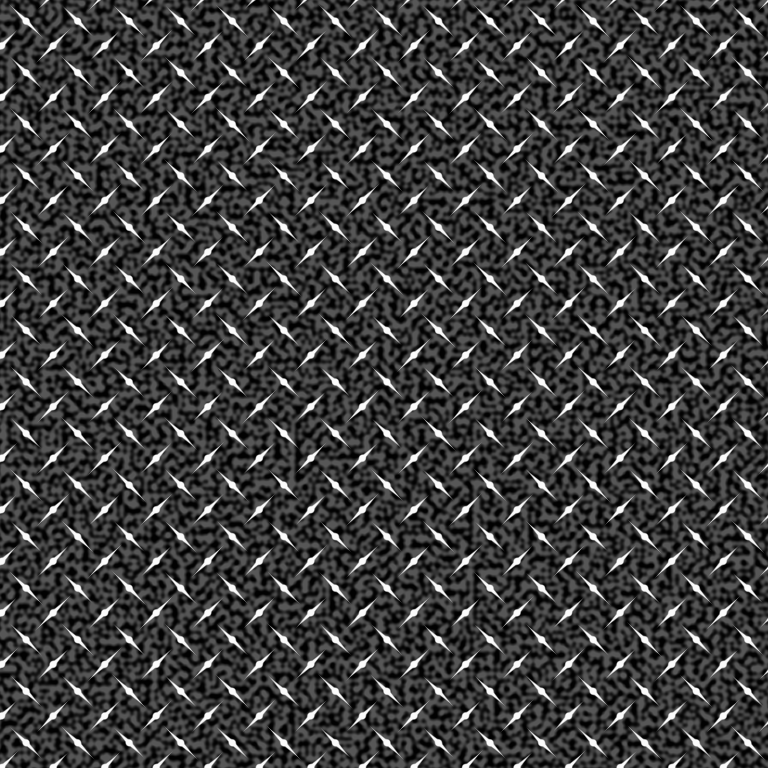
Give the GLSL for this texture, as a Shadertoy shader.

```glsl
// Dark tread plate: two interleaved square lattices of white pointed studs,
// leaning left and right in turn, over a blotchy black and grey ground.
// Studs are distance shapes (slim diamond plus round core); ground is gradient noise.

const float PITCH        = 0.06712;                // spacing of each lattice, about 14.9 across
const vec2  FALL_ORIGIN  = vec2(0.0340, 0.0328);   // centre of the first falling stud
const vec2  RISE_OFFSET  = vec2(0.0352, -0.0321);  // from a falling stud to a rising one
const float STUD_LENGTH  = 0.0232;                 // half length, centre to tip
const float STUD_WIDTH   = 0.0028;                 // half width of the blades at the centre
const float CORE_RADIUS  = 0.0045;
const float CORE_BLEND   = 0.0016;                 // rounding between core and blades
const float LENGTH_WEAR  = 0.06;                   // relative length change between studs
const float GRAIN_CELLS  = 112.0;                  // noise cells across the canvas
const vec2  GRAIN_RANGE  = vec2(-0.42, 0.36);      // noise values for black and full grey
const vec3  GROUND_DARK  = vec3(0.005);
const vec3  GROUND_LIGHT = vec3(0.34);
const vec3  STUD_COLOR   = vec3(0.985);

float hash(vec2 p) {
    vec3 q = fract(vec3(p.xyx) * 0.1031);
    q += dot(q, q.yzx + 33.33);
    return fract((q.x + q.y) * q.z);
}

// Dot product of a random unit gradient at a lattice corner with the offset to it
float cornerSlope(vec2 corner, vec2 offset) {
    float angle = 6.28319 * hash(corner + 17.0);
    return dot(vec2(cos(angle), sin(angle)), offset);
}

float gradientNoise(vec2 p) {
    vec2 cell = floor(p), f = fract(p);
    vec2 ease = f * f * f * (f * (f * 6.0 - 15.0) + 10.0);
    vec2 e = vec2(1.0, 0.0);
    float low  = mix(cornerSlope(cell, f), cornerSlope(cell + e.xy, f - e.xy), ease.x);
    float high = mix(cornerSlope(cell + e.yx, f - e.yx), cornerSlope(cell + e.xx, f - e.xx), ease.x);
    return mix(low, high, ease.y);
}

float smoothMin(float a, float b, float k) {
    float h = max(k - abs(a - b), 0.0) / k;
    return min(a, b) - 0.25 * h * h * k;
}

// Distance to one stud, with its long axis along x
float studDistance(vec2 p, float halfLength) {
    p = abs(p);
    vec2 edgeNormal = normalize(vec2(STUD_WIDTH, halfLength));
    float blades = dot(p - vec2(halfLength, 0.0), edgeNormal);
    return smoothMin(blades, length(p) - CORE_RADIUS, CORE_BLEND);
}

// Distance to the nearest stud of a lattice; lean is +1 for rising, -1 for falling
float latticeDistance(vec2 p, vec2 origin, float lean) {
    vec2 grid = (p - origin) / PITCH;
    vec2 id = floor(grid + 0.5);
    vec2 local = (grid - id) * PITCH;
    vec2 axis = vec2(1.0, lean) * 0.70711;
    float wear = 1.0 + LENGTH_WEAR * (2.0 * hash(id + 40.0 + 9.0 * lean) - 1.0);
    vec2 turned = vec2(dot(local, axis), dot(local, vec2(-axis.y, axis.x)));
    return studDistance(turned, STUD_LENGTH * wear);
}

void mainImage(out vec4 fragColor, in vec2 fragCoord) {
    vec2 uv = fragCoord / iResolution.y;
    float edge = 0.9 / iResolution.y;

    // Blotchy ground
    float grain = smoothstep(GRAIN_RANGE.x, GRAIN_RANGE.y, gradientNoise(uv * GRAIN_CELLS));
    vec3 color = mix(GROUND_DARK, GROUND_LIGHT, grain);

    // Raised studs
    float falling = latticeDistance(uv, FALL_ORIGIN, -1.0);
    float rising = latticeDistance(uv, FALL_ORIGIN + RISE_OFFSET, 1.0);
    float cover = 1.0 - smoothstep(-edge, edge, min(falling, rising));
    color = mix(color, STUD_COLOR, cover);

    fragColor = vec4(color, 1.0);
}
```
